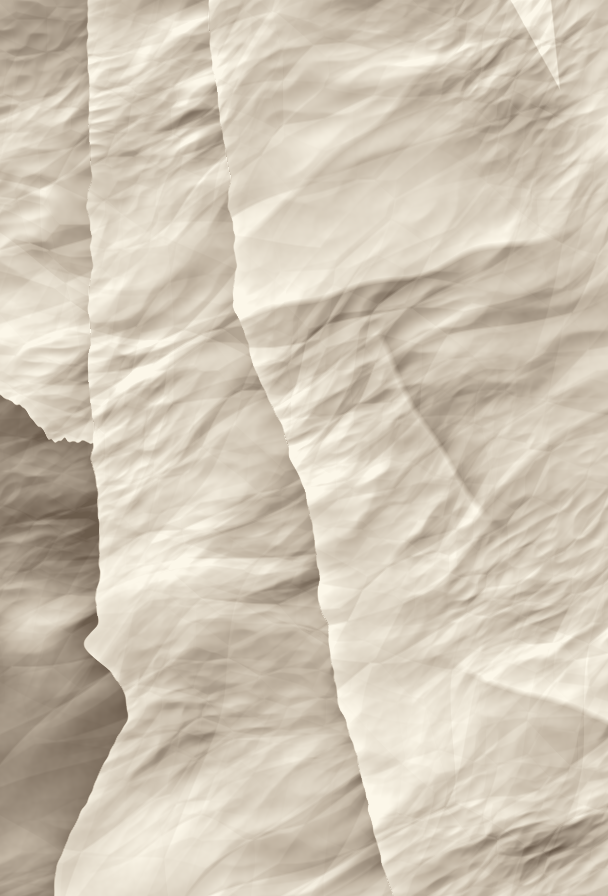
Write a WebGL 1 fragment shader that draws this texture.

```glsl
precision highp float;
uniform vec2 u_resolution;

const vec3 SHADOW = vec3(0.42, 0.36, 0.30);
const vec3 PAPER = vec3(0.76, 0.71, 0.64);
const vec3 LIGHT = vec3(0.99, 0.97, 0.915);

vec2 hash2(vec2 p) {
  vec3 q = fract(p.xyx * vec3(0.1031, 0.1030, 0.0973));
  q += dot(q, q.yzx + 33.33);
  return fract((q.xx + q.yz) * q.zy);
}

float corner(vec2 cell, vec2 offset, vec2 f) {
  return dot(hash2(cell + offset) * 2.0 - 1.0, f - offset);
}

float noise(vec2 p) {
  vec2 c = floor(p), f = p - c;
  vec2 u = f * f * f * (f * (f * 6.0 - 15.0) + 10.0);
  float low = mix(corner(c, vec2(0.0), f), corner(c, vec2(1.0, 0.0), f), u.x);
  float high = mix(corner(c, vec2(0.0, 1.0), f), corner(c, vec2(1.0), f), u.x);
  return mix(low, high, u.y);
}

// Flat facets meeting in sharp creases
float facets(vec2 p) {
  vec2 c = floor(p), f = p - c;
  float first = 8.0, second = 8.0;
  for (int y = -1; y <= 1; y++) {
    for (int x = -1; x <= 1; x++) {
      vec2 o = vec2(float(x), float(y));
      vec2 r = o + hash2(c + o) - f;
      float d = dot(r, r);
      second = min(second, max(first, d));
      first = min(first, d);
    }
  }
  return second - first;
}

vec2 turn(vec2 p, float a) {
  return vec2(cos(a) * p.x + sin(a) * p.y, cos(a) * p.y - sin(a) * p.x);
}

// Height of the crumpled sheet, stretched along one direction
float crumple(vec2 p, float angle) {
  p += 0.05 * vec2(noise(p * 5.0), noise(p * 5.0 + 31.0));
  vec2 q = turn(p, angle) * vec2(0.55, 1.0);
  float freq = 5.0, height = 0.0, weight = 1.0;
  for (int i = 0; i < 5; i++) {
    float rough = smoothstep(-0.35, 0.35, noise(p * 3.5 + float(i) * 11.0));
    float n = noise(q * freq);
    float ridge = sqrt(n * n + 0.002);
    height += weight * rough * (0.07 * facets(q * freq * 0.7) - 0.19 * ridge) / freq;
    q = turn(q, 0.5) + 3.7;
    freq *= 1.8;
    weight *= 0.92;
  }
  return height;
}

float bump(float x, float center, float width) {
  float d = (x - center) / width;
  return exp(-d * d);
}

float glow(vec2 p, vec2 center, float radius) {
  return bump(length(p - center), 0.0, radius);
}

// Long crease, light on the left of a to b and dark on the right
float fold(vec2 p, vec2 a, vec2 b, float width) {
  vec2 ab = b - a;
  vec2 off = p - a - ab * clamp(dot(p - a, ab) / dot(ab, ab), 0.0, 1.0);
  float side = (ab.x * off.y - ab.y * off.x) / length(ab);
  return clamp(side / 0.004, -1.0, 1.0) * exp(-length(off) / width);
}

float leftSeam(float y) {
  return 0.1 + 0.01 * (1.0 - smoothstep(0.36, 0.6, y)) + 0.035 * bump(y, 0.21, 0.045)
    - 0.02 * bump(y, 0.28, 0.02) - 0.05 * (1.0 - smoothstep(0.0, 0.16, y));
}

float rightSeam(float y) {
  return 0.26 - 0.025 * smoothstep(0.72, 1.0, y) + 0.27 * max(0.66 - y, 0.0)
    + 0.022 * bump(y, 0.45, 0.13);
}

void main() {
  vec2 p = gl_FragCoord.xy / u_resolution.y;
  float px = 1.0 / u_resolution.y;
  vec2 w = p + 0.025 * vec2(noise(p * 9.0), noise(p * 9.0 + 50.0));

  // Overlapping sheets
  float jag = 0.007 * noise(vec2(p.y * 24.0, 3.5)) + 0.003 * noise(vec2(p.y * 75.0, 8.5));
  float dl = p.x - leftSeam(p.y) - jag;
  float dr = p.x - rightSeam(p.y) - jag;
  float strip = smoothstep(-px, px, dl);
  float right = smoothstep(-px, px, dr);
  float dt = p.y - 0.555 + 0.045 * smoothstep(0.0, 0.07, p.x)
    - 0.012 * noise(vec2(p.x * 60.0, 5.5)) - 0.006 * noise(vec2(p.x * 170.0, 2.5));
  float pocket = 1.0 - smoothstep(-px, px, dt);

  // Broad light and shade of each sheet
  float leftTone = 0.68 - 0.2 * glow(w, vec2(0.05, 0.97), 0.11)
    + 0.2 * glow(w, vec2(0.03, 0.6), 0.08) + 0.2 * exp(-abs(dt) / 0.012);
  float pocketTone = 0.24 + 0.4 * glow(w, vec2(0.03, 0.31), 0.055)
    + 0.2 * glow(w, vec2(0.03, 0.04), 0.07) - 0.08 * exp(dt / 0.05);
  leftTone = mix(leftTone, pocketTone, pocket) - 0.16 * exp(min(dl, 0.0) / 0.025);
  float stripTone = 0.7 + 0.2 * glow(w, vec2(0.19, 0.38), 0.07)
    - 0.18 * glow(w, vec2(0.3, 0.3), 0.06) - 0.2 * glow(w, vec2(0.23, 0.2), 0.08)
    + 0.18 * glow(w, vec2(0.17, 0.06), 0.08) + 0.16 * exp(-max(dl, 0.0) / 0.014)
    - mix(0.28, 0.14, smoothstep(0.5, 0.75, p.y)) * exp(min(dr, 0.0) / 0.035);
  float rightTone = 0.68 - 0.2 * glow(w, vec2(0.58, 0.9), 0.1)
    - 0.28 * glow(w, vec2(0.47, 0.51), 0.075) + 0.12 * glow(w, vec2(0.36, 0.52), 0.06)
    + 0.35 * glow(w, vec2(0.69, 0.87), 0.05) - 0.2 * glow(w, vec2(0.62, 0.04), 0.09)
    - 0.15 * glow(w, vec2(0.62, 0.6), 0.09) + 0.15 * glow(w, vec2(0.48, 0.2), 0.11)
    + 0.22 * exp(-max(dr, 0.0) / 0.02);

  // Long folds and the hanging flap on the right sheet
  rightTone += 0.26 * fold(w, vec2(0.27, 0.645), vec2(0.58, 0.73), 0.035)
    + 0.18 * fold(w, vec2(0.53, 0.43), vec2(0.69, 0.55), 0.03)
    + 0.18 * fold(w, vec2(0.53, 0.44), vec2(0.43, 0.6), 0.022)
    + 0.2 * fold(w, vec2(0.55, 0.24), vec2(0.69, 0.19), 0.03)
    + 0.15 * fold(w, vec2(0.3, 0.76), vec2(0.46, 0.9), 0.03);
  float drop = 1.0 - p.y;
  float flap = smoothstep(-px, px, p.x - 0.57 - 0.55 * drop)
    * smoothstep(-px, px, 0.615 + 0.1 * drop - p.x);
  rightTone += 0.28 * flap;
  float tone = mix(mix(leftTone, stripTone, strip), rightTone, right);

  // Crumpled relief lit from the upper left
  float sheet = step(0.0, dl) + step(0.0, dr);
  float angle = 0.4 + 0.1 * sheet;
  vec2 q = p + 7.3 * sheet;
  float reach = 0.0025;
  vec2 toLight = normalize(vec2(-0.45, 0.9));
  float relief = (crumple(q, angle) - crumple(q + toLight * reach, angle)) / reach;
  tone += relief * mix(1.0, 0.6, pocket * (1.0 - strip)) + 0.025 * noise(p * 130.0);

  tone = clamp(tone, 0.0, 1.0);
  vec3 color = mix(SHADOW, PAPER, min(tone * 2.0, 1.0));
  color = mix(color, LIGHT, max(tone * 2.0 - 1.0, 0.0));
  gl_FragColor = vec4(color, 1.0);
}
```
